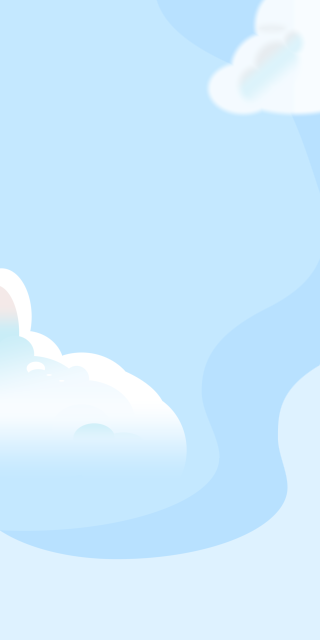
Write a Shadertoy shader that draws this background.

```glsl
// Soft clouds over a pale blue sky with flowing, layered blue waves.

// Canvas units: 3.84 wide, 7.68 tall, y pointing down.
const vec2 CANVAS = vec2(3.84, 7.68);

const vec3 SKY = vec3(0.768, 0.910, 1.0);
const vec3 BAND = vec3(0.722, 0.882, 1.0);
const vec3 GROUND = vec3(0.871, 0.949, 1.0);
const vec3 WHITE = vec3(1.0);
const vec3 MIST = vec3(0.955, 0.982, 1.0);
const vec3 AQUA = vec3(0.790, 0.930, 0.970);
const vec3 BLUSH = vec3(0.955, 0.915, 0.910);
const vec3 SHADOW = vec3(0.905, 0.925, 0.940);

// Smooth curve x(y) between two knots, each (y, x, slope).
float bend(float y, vec3 a, vec3 b) {
    float h = b.x - a.x;
    float t = clamp((y - a.x) / h, 0.0, 1.0);
    float s = t * t * (3.0 - 2.0 * t);
    float u = 1.0 - t;
    return mix(a.y, b.y, s) + h * t * u * (u * a.z - t * b.z);
}

// Coverage of the area to the left of an edge.
float leftOf(float x, float edge) {
    float d = x - edge;
    return clamp(0.5 - d / max(fwidth(d), 1e-5), 0.0, 1.0);
}

// Coverage of an ellipse with an edge of the given softness.
float puff(vec2 p, vec2 center, vec2 radius, float soft) {
    vec2 q = (p - center) / radius;
    float k = length(q);
    float d = k * (k - 1.0) / max(length(q / radius), 1e-4);
    return 1.0 - smoothstep(-soft, soft, d);
}

vec3 drawWaves(vec2 p, float px) {
    // Outer wave, resting on the pale ground
    float outer = p.y < 5.25
        ? bend(p.y, vec3(4.38, 3.84, -1.7), vec3(5.25, 3.335, 0.0))
        : bend(p.y, vec3(5.25, 3.335, 0.0), vec3(5.85, 3.45, 0.0));
    float band = leftOf(p.x, outer) * step(p.y, 5.85);
    float bowl = p.x < 1.4 ? 1.75 : 2.05;
    band = max(band, puff(p, vec2(1.4, 5.85), vec2(bowl, 0.86), px));

    // Inner wave, bounding the sky
    vec3 shoulder = vec3(3.7, 3.2, -2.0);
    vec3 waist = vec3(4.7, 2.42, 0.0);
    float inner = p.y < shoulder.x ? bend(p.y, vec3(3.1, 3.84, -0.4), shoulder)
        : p.y < waist.x ? bend(p.y, shoulder, waist)
        : bend(p.y, waist, vec3(5.5, 2.635, 0.0));
    float sky = leftOf(p.x, inner) * step(p.y, 5.5);
    sky = max(sky, puff(p, vec2(0.3, 5.5), vec2(2.33, 0.87), px));

    // Upper right sweep
    vec3 a = vec3(0.76, 2.75, 2.2);
    vec3 b = vec3(1.38, 3.5, 0.45);
    float sweep = p.y < a.x ? bend(p.y, vec3(0.0, 1.88, 0.3), a)
        : p.y < b.x ? bend(p.y, a, b)
        : bend(p.y, b, vec3(2.32, 3.84, 0.33));
    sky *= leftOf(p.x, sweep);

    return mix(mix(GROUND, BAND, band), SKY, sky);
}

vec3 drawLeftCloud(vec3 color, vec2 p, float px) {
    float fade = 1.0 - smoothstep(4.75, 5.8, p.y);

    // White outline lobes, melting into the sky
    float body = puff(p, vec2(0.02, 3.80), vec2(0.36, 0.58), px);
    body = max(body, puff(p, vec2(0.30, 4.40), vec2(0.47, 0.43), px));
    body = max(body, puff(p, vec2(0.98, 4.85), vec2(0.68, 0.62), px));
    body = max(body, puff(p, vec2(1.58, 5.40), vec2(0.66, 0.71), px));
    body = max(body, puff(p, vec2(0.40, 5.00), vec2(1.60, 0.75), px) * step(4.4, p.y));
    color = mix(color, WHITE, body * fade);

    // Tinted inner lobes
    float tower = puff(p, vec2(-0.06, 4.00), vec2(0.29, 0.58), px) * step(p.y, 4.2);
    color = mix(color, mix(BLUSH, AQUA, smoothstep(3.65, 4.02, p.y)), tower);
    float tint = puff(p, vec2(0.18, 4.25), vec2(0.23, 0.22), px);
    tint = max(tint, puff(p, vec2(0.35, 4.80), vec2(0.68, 0.53), px));
    tint = max(tint, puff(p, vec2(0.92, 4.55), vec2(0.15, 0.16), px));
    tint = max(tint, puff(p, vec2(1.00, 5.05), vec2(0.62, 0.49), px));
    float depth = smoothstep(3.95, 4.85, p.y + 0.25 * p.x);
    color = mix(color, mix(AQUA, MIST, depth), tint * (1.0 - smoothstep(4.6, 5.15, p.y)));

    // Highlights and small folds
    float crescent = puff(p, vec2(0.43, 4.42), vec2(0.11, 0.08), px)
        * (1.0 - puff(p, vec2(0.46, 4.49), vec2(0.12, 0.06), px));
    for (float i = 0.0; i < 2.0; i++) {
        vec2 speck = vec2(0.59, 4.50) + i * vec2(0.15, 0.07);
        crescent = max(crescent, puff(p, speck, vec2(0.03, 0.01), px));
    }
    color = mix(color, WHITE, crescent);
    float mound = puff(p, vec2(0.98, 5.12), vec2(0.35, 0.27), px);
    color = mix(color, MIST, 0.6 * mound * (1.0 - smoothstep(4.85, 5.2, p.y)));
    float fold = puff(p, vec2(1.13, 5.26), vec2(0.25, 0.18), px);
    fold = max(fold, 0.6 * puff(p, vec2(1.48, 5.32), vec2(0.25, 0.13), px));
    return mix(color, AQUA, 0.8 * fold * (1.0 - smoothstep(5.08, 5.32, p.y)));
}

vec3 drawRightCloud(vec3 color, vec2 p) {
    float blur = 0.045;
    float body = puff(p, vec2(2.92, 1.06), vec2(0.42, 0.31), blur);
    body = max(body, puff(p, vec2(3.25, 0.85), vec2(0.48, 0.47), blur));
    body = max(body, puff(p, vec2(3.52, 0.30), vec2(0.46, 0.48), blur));
    body = max(body, puff(p, vec2(3.55, 0.98), vec2(0.85, 0.39), blur));
    body = max(body, puff(p, vec2(3.75, 0.60), vec2(0.60, 0.75), blur));
    color = mix(color, mix(MIST, WHITE, 0.4 * smoothstep(3.5, 3.56, p.x)), body);

    // Crease and diagonal inner shade
    float crease = puff(p, vec2(3.26, 0.34), vec2(0.16, 0.05), 0.06);
    color = mix(color, SHADOW, 0.6 * crease);
    float shade = puff(p, vec2(3.08, 1.02), vec2(0.21, 0.22), 0.07);
    shade = max(shade, puff(p, vec2(3.33, 0.78), vec2(0.27, 0.28), 0.07));
    shade = max(shade, puff(p, vec2(3.52, 0.52), vec2(0.11, 0.14), 0.06));
    float across = dot(p - vec2(3.2, 0.72), vec2(0.65, 0.76));
    vec3 tone = mix(SHADOW, mix(AQUA, MIST, 0.45), smoothstep(-0.08, 0.10, across));
    return mix(color, mix(tone, MIST, smoothstep(0.12, 0.36, across)), shade);
}

void mainImage(out vec4 fragColor, in vec2 fragCoord) {
    vec2 uv = fragCoord / iResolution.xy;
    vec2 p = vec2(uv.x, 1.0 - uv.y) * CANVAS;
    float px = 0.7 * CANVAS.y / iResolution.y;
    vec3 color = drawWaves(p, px);
    color = drawLeftCloud(color, p, px);
    color = drawRightCloud(color, p);
    fragColor = vec4(color, 1.0);
}
```
